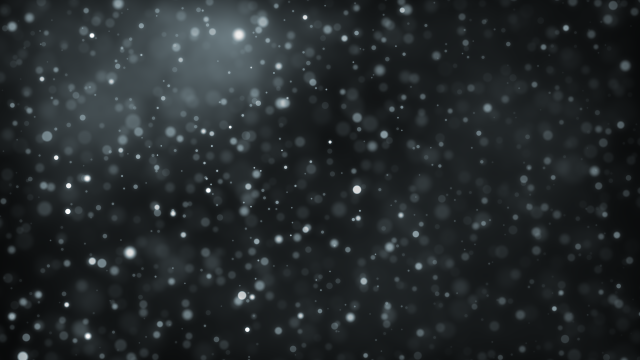
Write a Shadertoy shader that draws this background.

```glsl
// Out-of-focus dust drifting in dark, smoky light.
// Soft gaussian glows are broken up by value noise, then five layers of
// jittered grid discs, from wide blurs to sharp specks, are screened on top.

const vec3  TINT = vec3(0.87, 1.0, 1.05);   // cool grey of the dim light
const float BASE_LIGHT = 0.068;
const float SMOKE_SCALE = 4.5;
const float SMOKE_DEPTH = 0.6;
const float HALO = 0.28;                    // faint bloom around each disc
const float VIGNETTE = 0.45;

struct Layer {
    float cell;      // grid pitch, in canvas heights
    float density;   // chance that a cell holds a disc
    vec2  radius;    // smallest, largest
    vec2  blur;      // edge width relative to the radius
    vec2  level;     // dimmest, brightest
};

const Layer HAZE   = Layer(0.085, 0.75, vec2(0.020, 0.040), vec2(0.40, 0.80), vec2(0.01, 0.09));
const Layer BOKEH  = Layer(0.060, 0.65, vec2(0.010, 0.021), vec2(0.30, 0.80), vec2(0.03, 0.22));
const Layer DISCS  = Layer(0.052, 0.50, vec2(0.006, 0.013), vec2(0.18, 0.70), vec2(0.08, 0.50));
const Layer LIGHTS = Layer(0.070, 0.34, vec2(0.006, 0.014), vec2(0.20, 0.80), vec2(0.45, 1.10));
const Layer SPECKS = Layer(0.036, 0.30, vec2(0.0017, 0.0045), vec2(0.20, 0.50), vec2(0.35, 1.10));

// Integer hash: three values in 0..1 per cell and seed
vec3 hash3(ivec2 cell, int seed) {
    uvec3 v = uvec3(ivec3(cell, seed)) * 1664525u + 1013904223u;
    v.x += v.y * v.z; v.y += v.z * v.x; v.z += v.x * v.y;
    v ^= v >> 16;
    v.x += v.y * v.z; v.y += v.z * v.x; v.z += v.x * v.y;
    return vec3(v & 0xffffu) / 65535.0;
}

float valueNoise(vec2 p) {
    ivec2 i = ivec2(floor(p));
    vec2 f = fract(p);
    f = f * f * (3.0 - 2.0 * f);
    float low  = mix(hash3(i, 90).x, hash3(i + ivec2(1, 0), 90).x, f.x);
    float high = mix(hash3(i + ivec2(0, 1), 90).x, hash3(i + ivec2(1, 1), 90).x, f.x);
    return mix(low, high, f.y);
}

float fbm(vec2 p) {
    float sum = 0.0, amplitude = 0.5;
    for (int i = 0; i < 4; i++) {
        sum += amplitude * valueNoise(p);
        p = mat2(1.6, 1.2, -1.2, 1.6) * p + 3.7;
        amplitude *= 0.5;
    }
    return sum;
}

float glow(vec2 p, vec2 center, vec2 size) {
    vec2 q = (p - center) / size;
    return exp(-dot(q, q));
}

// Smoky backdrop: one strong lamp and a few weak pools of light
float backdrop(vec2 p) {
    float light = 0.29 * glow(p, vec2(0.58, 0.89), vec2(0.27, 0.28))
                + 0.15 * glow(p, vec2(0.20, 0.76), vec2(0.30, 0.30))
                + 0.045 * glow(p, vec2(1.40, 0.60), vec2(0.34, 0.45))
                + 0.045 * glow(p, vec2(0.92, 0.25), vec2(0.40, 0.38));
    float smoke = 1.0 + SMOKE_DEPTH * 2.0 * (fbm(p * SMOKE_SCALE) - 0.47);
    return BASE_LIGHT * mix(1.0, smoke, 0.6) + light * smoke;
}

// Screen of all discs of one layer that reach point p
float scatter(vec2 p, Layer layer, int seed) {
    ivec2 home = ivec2(floor(p / layer.cell));
    float pixel = 1.0 / iResolution.y;
    float dark = 1.0;
    for (int y = -1; y <= 1; y++)
    for (int x = -1; x <= 1; x++) {
        ivec2 cell = home + ivec2(x, y);
        vec3 place = hash3(cell, seed);
        if (place.z > layer.density) continue;
        vec3 look = hash3(cell, seed + 50);
        vec2 center = (vec2(cell) + place.xy) * layer.cell;
        float d = distance(p, center);
        float r = mix(layer.radius.x, layer.radius.y, look.x * look.x);
        float edge = max(r * mix(layer.blur.x, layer.blur.y, look.y), 0.7 * pixel);
        float level = mix(layer.level.x, layer.level.y, look.z * look.z);
        level *= mix(1.0, 0.55, smoothstep(0.6, 1.5, center.x));
        float disc = 1.0 - smoothstep(r - edge, r + edge, d);
        float halo = HALO * exp(-0.5 * d * d / (r * r));
        dark *= 1.0 - min(level * (disc + halo * (1.0 - disc)), 1.0);
    }
    return 1.0 - dark;
}

void mainImage(out vec4 fragColor, in vec2 fragCoord) {
    vec2 p = fragCoord / iResolution.y;
    vec2 uv = fragCoord / iResolution.xy;

    // Specks gather around the middle left
    float swarm = 0.2 + 0.8 * glow(p, vec2(0.78, 0.62), vec2(0.50, 0.42));

    float dark = 1.0 - backdrop(p);
    dark *= 1.0 - scatter(p, HAZE, 1);
    dark *= 1.0 - scatter(p, BOKEH, 2);
    dark *= 1.0 - scatter(p, DISCS, 3);
    dark *= 1.0 - scatter(p, LIGHTS, 4);
    dark *= 1.0 - scatter(p, SPECKS, 5) * swarm;
    float light = 1.0 - dark;

    // Edge falloff, then cool shadows and white highlights
    vec2 side = abs(uv - 0.5) * 2.0;
    light *= 1.0 - VIGNETTE * smoothstep(0.75, 1.05, max(side.x, side.y * 0.92));
    vec3 color = light * mix(TINT, vec3(1.0), smoothstep(0.5, 0.9, light));
    fragColor = vec4(clamp(color, 0.0, 1.0), 1.0);
}
```
